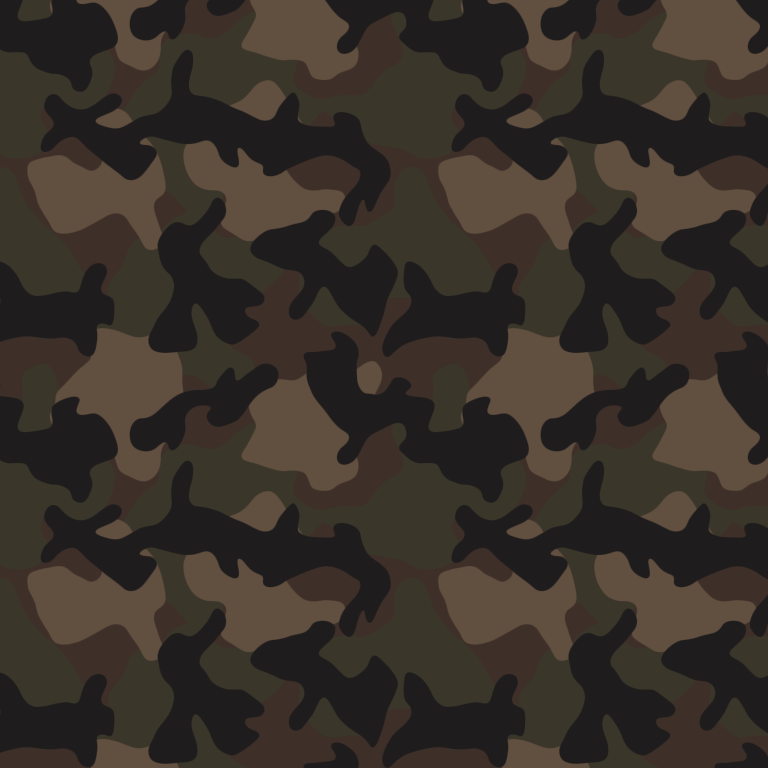
Write a WebGL 2 fragment shader that draws this pattern.

```glsl
#version 300 es
precision highp float;

uniform vec2 u_resolution;
out vec4 fragColor;

// Palette
const vec3 BROWN = vec3(0.243, 0.186, 0.160);
const vec3 GREEN = vec3(0.226, 0.214, 0.165);
const vec3 TAN   = vec3(0.380, 0.310, 0.250);
const vec3 BLACK = vec3(0.120, 0.110, 0.112);

// Repeat size as a share of the canvas
const float TILE = 0.535;

// Patch styles in cell units: spine half length, spine radius, branch length, branch radius
const vec4 GREEN_STYLE = vec4(0.34, 0.18, 0.30, 0.12);
const vec4 TAN_STYLE   = vec4(0.22, 0.13, 0.22, 0.10);
const vec4 BLACK_STYLE = vec4(0.42, 0.115, 0.27, 0.08);

// Cells per tile side
const float BROAD_CELLS = 2.0;
const float FINE_CELLS  = 3.0;

const float JITTER = 0.40;       // patch offset within its cell
const float TURN   = 2.40;       // spread of spine angles, radians
const float BEND   = 1.60;       // spread of spine curvature
const float BLEND  = 0.10;       // softness of joints
const int   BRANCHES = 3;
const vec2  WARP_CELLS  = vec2(6.0, 13.0);
const vec2  WARP_AMOUNT = vec2(0.100, 0.030);

// Integer hash, three values in 0..1
vec3 hash(vec3 key) {
    uvec3 v = uvec3(key) * 1664525u + 1013904223u;
    v.x += v.y * v.z; v.y += v.z * v.x; v.z += v.x * v.y;
    v ^= v >> 16u;
    v.x += v.y * v.z; v.y += v.z * v.x; v.z += v.x * v.y;
    return vec3(v >> 8u) / 16777216.0;
}

// Tiling value noise, two channels centred on zero
vec2 noise(vec2 u, float cells, float seed) {
    vec2 p = u * cells, i = floor(p), f = p - i;
    f = f * f * f * (f * (f * 6.0 - 15.0) + 10.0);
    vec2 lo = mod(i, cells), hi = mod(i + 1.0, cells);
    vec2 bottom = mix(hash(vec3(lo, seed)).xy, hash(vec3(hi.x, lo.y, seed)).xy, f.x);
    vec2 top = mix(hash(vec3(lo.x, hi.y, seed)).xy, hash(vec3(hi, seed)).xy, f.x);
    return mix(bottom, top, f.y) - 0.5;
}

float smoothUnion(float a, float b) {
    float h = max(BLEND - abs(a - b), 0.0) / BLEND;
    return min(a, b) - 0.25 * h * h * BLEND;
}

// Capsule whose radius changes from one end to the other
float capsule(vec2 p, vec2 a, vec2 b, float radiusA, float radiusB) {
    vec2 pa = p - a, ba = b - a;
    float h = clamp(dot(pa, ba) / dot(ba, ba), 0.0, 1.0);
    return length(pa - ba * h) - mix(radiusA, radiusB, h);
}

// Bent spine with branches on alternate sides
float patchShape(vec2 q, vec3 id, vec4 style) {
    vec3 place = hash(id);
    vec3 form = hash(id + vec3(0.0, 0.0, 50.0));
    q -= (place.xy - 0.5) * JITTER;
    float angle = (place.z - 0.5) * TURN;
    float c = cos(angle), s = sin(angle);
    q = vec2(c * q.x + s * q.y, c * q.y - s * q.x);
    q.y += (form.x - 0.5) * BEND * q.x * q.x;

    float d = capsule(q, vec2(-style.x, 0.0), vec2(style.x, 0.0),
                      style.y * mix(0.75, 1.25, form.z), style.y * mix(1.25, 0.75, form.z));
    float side = form.y < 0.5 ? -1.0 : 1.0;
    for (int i = 0; i < BRANCHES; i++) {
        vec3 r = hash(id + vec3(0.0, 0.0, 10.0 + float(i)));
        float root = mix(-style.x, style.x, (float(i) + r.x) / float(BRANCHES));
        vec2 tip = vec2(root + (r.y - 0.5) * style.z, side * style.z * mix(0.7, 1.3, r.z));
        d = smoothUnion(d, capsule(q, vec2(root, 0.0), tip, style.w * 0.9, style.w * 1.1));
        side = -side;
    }
    return d;
}

// Coverage of one layer of warped patches on a tiling grid
float layer(vec2 u, float cells, float seed, vec4 style) {
    u += noise(u, WARP_CELLS.x, seed + 80.0) * WARP_AMOUNT.x
       + noise(u, WARP_CELLS.y, seed + 90.0) * WARP_AMOUNT.y;
    vec2 p = u * cells, home = floor(p);
    float d = 1.0;
    for (int y = -1; y <= 1; y++) {
        for (int x = -1; x <= 1; x++) {
            vec2 cell = home + vec2(x, y);
            vec3 id = vec3(mod(cell, cells), seed);
            d = smoothUnion(d, patchShape(p - cell - 0.5, id, style));
        }
    }
    float edge = max(0.7 * fwidth(d), 1e-5);
    return 1.0 - smoothstep(-edge, edge, d);
}

void main() {
    vec2 u = gl_FragCoord.xy / min(u_resolution.x, u_resolution.y) / TILE;

    // Paint from the ground up
    vec3 color = BROWN;
    color = mix(color, GREEN, layer(u + vec2(0.25, 0.10), BROAD_CELLS, 100.0, GREEN_STYLE));
    color = mix(color, TAN, layer(u + vec2(0.05, 0.35), BROAD_CELLS, 300.0, TAN_STYLE));
    color = mix(color, BLACK, layer(u, FINE_CELLS, 500.0, BLACK_STYLE));
    fragColor = vec4(color, 1.0);
}
```
